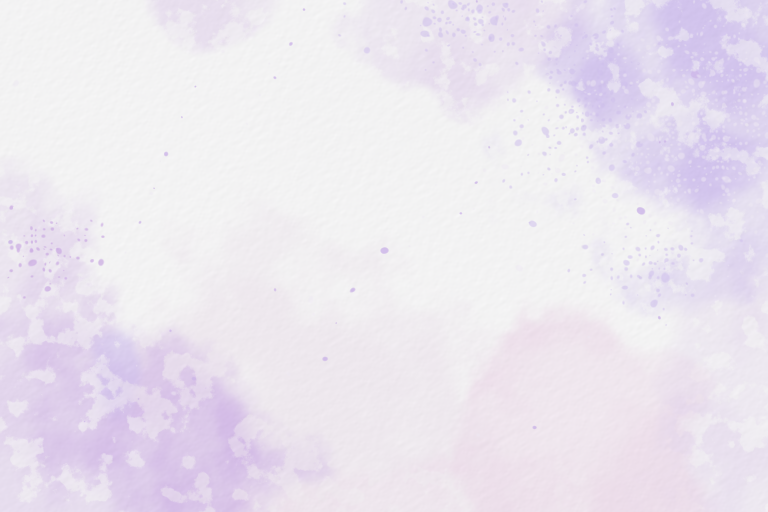
A Shadertoy shader for this background:

```glsl
// Lilac and pink watercolour washes around a bare patch of textured paper.
// Ragged ellipses of fractal noise make the washes, cell dots make the
// splatter, and a slanted relief of noise makes the paper grain.

float hash(vec2 p) {
    return fract(sin(dot(p, vec2(127.1, 311.7))) * 43758.55);
}

float noise(vec2 p) {
    vec2 i = floor(p), f = fract(p);
    f = f * f * (3.0 - 2.0 * f);
    return mix(mix(hash(i), hash(i + vec2(1, 0)), f.x),
               mix(hash(i + vec2(0, 1)), hash(i + vec2(1, 1)), f.x), f.y);
}

float fbm(vec2 p) {
    float sum = 0.0, amp = 0.5;
    for (int i = 0; i < 6; i++) {
        sum += amp * noise(p);
        p = mat2(1.6, 1.2, -1.2, 1.6) * p + 7.3;
        amp *= 0.5;
    }
    return sum;
}

// Ragged ellipse; soft sets how far the pigment takes to build up
float wash(vec2 p, vec2 centre, vec2 radius, float soft) {
    float inside = 1.0 - length((p - centre) / radius);
    inside += 1.1 * (fbm(p * 7.0 + centre * 9.0) - 0.5);
    return smoothstep(-0.04, soft, inside);
}

// Round drops, one per cell, thinning out away from the centre
float splatter(vec2 p, vec2 centre, vec2 radius, float freq) {
    vec2 q = p + 0.008 * (vec2(noise(p * 40.0), noise(p * 40.0 + 9.0)) - 0.5);
    vec2 cell = floor(q * freq);
    vec2 spot = 0.3 + 0.4 * vec2(hash(cell + 3.1), hash(cell + 8.7));
    float size = mix(0.06, 0.3, hash(cell + 5.3));
    float reach = length(((cell + spot) / freq - centre) / radius);
    float present = step(hash(cell + 1.9), 0.75 * exp(-2.0 * reach * reach));
    float aa = freq / iResolution.y;
    float dist = length(fract(q * freq) - spot);
    return present * (1.0 - smoothstep(size - aa, size + aa, dist));
}

// Height of the slanted paper tooth
float tooth(vec2 p) {
    vec2 q = mat2(0.85, -0.53, 0.53, 0.85) * p;
    return noise(q * vec2(75, 120)) + 0.5 * noise(q * vec2(170, 230));
}

void mainImage(out vec4 fragColor, in vec2 fragCoord) {
    vec2 p = fragCoord / iResolution.y;
    p.x += 0.5 * (1.5 - iResolution.x / iResolution.y);

    vec3 violet = vec3(0.81, 0.75, 0.925);
    vec3 orchid = vec3(0.82, 0.72, 0.90);
    vec3 lilac = vec3(0.89, 0.84, 0.925);
    vec3 pink = vec3(0.925, 0.865, 0.915);

    // Mottled pigment and the bare flecks left inside it
    float mottle = smoothstep(0.32, 0.66, fbm(p * 8.0 + 4.0));
    float fleck = smoothstep(0.52, 0.64, fbm(p * 30.0));
    float body = (0.55 + 0.45 * mottle) * (1.0 - 0.6 * fleck);

    vec3 col = vec3(0.952, 0.951, 0.953);

    // Pale washes: lower middle, lower right, right edge, top
    col = mix(col, vec3(0.925, 0.895, 0.925), (0.45 + 0.3 * mottle)
        * wash(p, vec2(0.62, 0.14), vec2(0.46, 0.39), 0.3));
    col = mix(col, pink, (0.55 + 0.35 * mottle)
        * wash(p, vec2(1.15, 0.13), vec2(0.24, 0.25), 0.25));
    col = mix(col, pink, 0.65 * body * wash(p, vec2(1.0, -0.02), vec2(0.55, 0.14), 0.3));
    col = mix(col, lilac, 0.65 * body * wash(p, vec2(1.5, 0.20), vec2(0.27, 0.36), 0.4));
    col = mix(col, lilac, 0.75 * body * wash(p, vec2(0.93, 1.02), vec2(0.25, 0.22), 0.25));
    col = mix(col, lilac, 0.7 * body * wash(p, vec2(0.40, 1.02), vec2(0.14, 0.11), 0.3));

    // Left side, pale above and deep in the corner
    col = mix(col, lilac, 0.85 * body * wash(p, vec2(0.0, 0.40), vec2(0.24, 0.33), 0.3));
    col = mix(col, orchid, 0.65 * body * wash(p, vec2(0.17, 0.04), vec2(0.39, 0.37), 0.35));
    col = mix(col, orchid, 0.75 * body * wash(p, vec2(0.35, 0.11), vec2(0.19, 0.17), 0.4));
    col = mix(col, violet, 0.6 * body * wash(p, vec2(0.23, 0.27), vec2(0.07, 0.12), 0.4));

    // Upper right corner with its denser patches
    col = mix(col, violet, 0.6 * body * wash(p, vec2(1.48, 0.88), vec2(0.44, 0.46), 0.3));
    col = mix(col, violet, 0.8 * body * wash(p, vec2(1.33, 0.68), vec2(0.14, 0.11), 0.4));
    col = mix(col, violet, 0.8 * body * wash(p, vec2(1.42, 0.94), vec2(0.15, 0.14), 0.4));
    col = mix(col, violet, 0.7 * body * wash(p, vec2(1.19, 0.84), vec2(0.08, 0.10), 0.4));

    // Splatter at the rims, coarse drops then fine ones
    for (int i = 0; i < 2; i++) {
        float freq = i == 0 ? 38.0 : 75.0;
        float drops = splatter(p, vec2(0.09, 0.51), vec2(0.09, 0.07), freq);
        col = mix(col, vec3(0.80, 0.68, 0.89), 0.75 * drops);
        drops = max(splatter(p, vec2(1.13, 0.81), vec2(0.13, 0.19), freq),
                    splatter(p, vec2(0.92, 0.96), vec2(0.16, 0.09), freq));
        drops = max(drops, splatter(p, vec2(1.27, 0.49), vec2(0.11, 0.08), freq));
        col = mix(col, violet, 0.55 * drops);
        drops = splatter(p, vec2(1.36, 0.75), vec2(0.28, 0.25), freq + 9.0);
        col = mix(col, vec3(0.93, 0.91, 0.95), 0.5 * drops);
    }

    // Paper relief lit from the upper left
    float relief = tooth(p) - tooth(p + vec2(-0.003, 0.003));
    col += 0.016 * relief + 0.006 * (fbm(p * 5.0) - 0.5);
    fragColor = vec4(col, 1.0);
}
```
